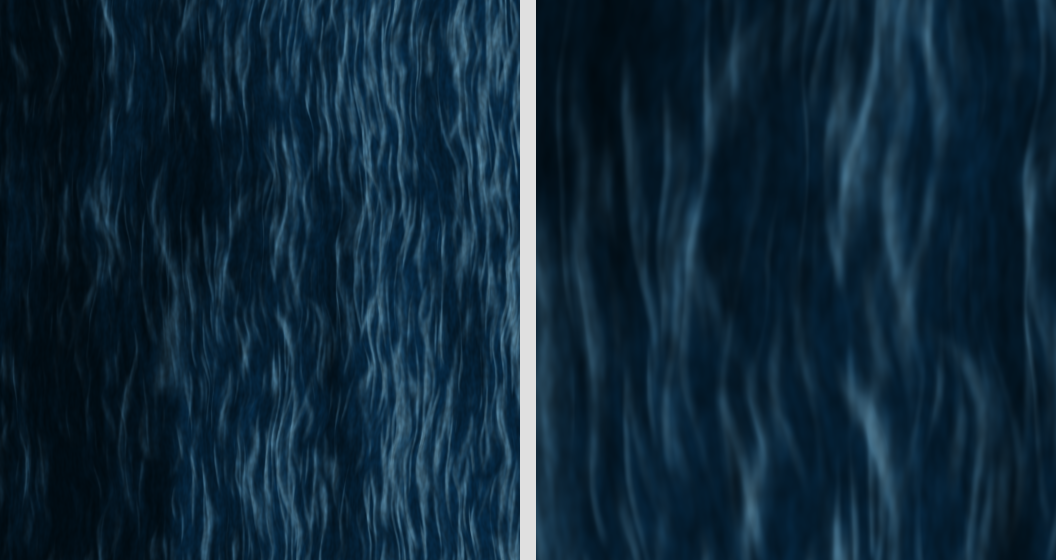
Left, the full canvas; right, a detail of the centre.
Write a Shadertoy shader that draws this texture.

```glsl
// Dark blue water falling in braided, misty vertical strands, lit from the right.

const vec3 ABYSS = vec3(0.004, 0.048, 0.078);
const vec3 DEEP  = vec3(0.022, 0.150, 0.250);
const vec3 MIST  = vec3(0.155, 0.300, 0.395);
const vec3 FOAM  = vec3(0.310, 0.465, 0.550);

const vec2 BAND_FREQ   = vec2(7.0, 1.2);   // wide dark and light curtains
const vec2 PATCH_FREQ  = vec2(15.0, 3.0);  // where strands gather
const vec2 STREAK_FREQ = vec2(74.0, 13.0); // short threads inside the mist
const vec2 STRAND_FREQ = vec2(19.0, 5.0);  // strands across, bends along
const vec2 STRAND_STEP = vec2(1.5, 1.22);  // frequency ratio between layers
const int   LAYERS = 4;
const float CORE_WIDTH = 0.0056;           // bright line, in canvas heights
const float VEIL_WIDTH = 0.44;             // soft side, in strand spacings
const float BEND  = 1.15;
const float SWAY  = 0.022;                 // sideways wander of the flow
const float GRAIN = 0.30;

vec2 gradientAt(ivec2 cell) {
    uint h = uint(cell.x) * 1597334677u ^ uint(cell.y) * 3812015801u;
    h = (h ^ (h >> 15)) * 2246822519u;
    h = (h ^ (h >> 13)) * 3266489917u;
    h ^= h >> 16;
    float angle = float(h & 65535u) * 6.2831853 / 65536.0;
    return vec2(cos(angle), sin(angle));
}

// Gradient noise, roughly -0.7 to 0.7
float gradientNoise(vec2 p) {
    ivec2 c = ivec2(floor(p));
    vec2 f = fract(p);
    vec2 u = f * f * f * (f * (f * 6.0 - 15.0) + 10.0);
    float a = dot(gradientAt(c), f);
    float b = dot(gradientAt(c + ivec2(1, 0)), f - vec2(1, 0));
    float d = dot(gradientAt(c + ivec2(0, 1)), f - vec2(0, 1));
    float e = dot(gradientAt(c + ivec2(1, 1)), f - vec2(1, 1));
    return mix(mix(a, b, u.x), mix(d, e, u.x), u.y);
}

// Lean the whole flow gently
vec2 swayFlow(vec2 p) {
    float slow = gradientNoise(p * vec2(4.0, 4.0) + 31.0);
    float quick = gradientNoise(p * vec2(11.0, 12.0) + 57.0);
    return p + vec2(SWAY * (slow + 0.35 * quick), 0.0);
}

// x: veil trailing off one side of each strand, y: its bright core
vec2 strands(vec2 q, float light) {
    vec2 sum = vec2(0.0);
    vec2 freq = STRAND_FREQ;
    float gather = gradientNoise(q * PATCH_FREQ + 11.0);
    for (int i = 0; i < LAYERS; i++) {
        float k = float(i);
        vec2 offset = vec2(17.3, 9.1) * (k + 1.0);

        // Continuous bending lines: one strand per unit of phase
        float phase = q.x * freq.x + BEND * gradientNoise(q * freq * vec2(0.5, 1.0) + offset);
        float d = fract(phase) - 0.5;
        float core = 1.0 - smoothstep(0.0, CORE_WIDTH * freq.x, abs(d));
        float side = d > 0.0 ? VEIL_WIDTH : 0.45 * VEIL_WIDTH;
        float veil = 1.0 - smoothstep(0.0, side, abs(d));

        // Strands fade in and out along their own length
        float presence = gradientNoise(vec2(phase * 0.83, q.y * freq.y * 1.4) + offset * 3.0);
        presence += 0.45 * gather + 0.24 * (light - 0.45);
        presence = smoothstep(-0.06, 0.36, presence);
        float fineness = mix(1.0, mix(0.35, 1.0, light), min(k * 0.5, 1.0));
        sum += vec2(veil, core) * presence * fineness;
        freq *= STRAND_STEP;
    }
    return sum;
}

void mainImage(out vec4 fragColor, in vec2 fragCoord) {
    vec2 p = fragCoord / iResolution.y;
    float across = fragCoord.x / iResolution.x;
    vec2 q = swayFlow(p);

    // Light grows to the right, broken by dark curtains
    float band = gradientNoise(q * BAND_FREQ + 5.0);
    float fold = gradientNoise(q * vec2(26.0, 4.0) + 83.0);
    float streak = gradientNoise(q * STREAK_FREQ + 7.0);
    float light = smoothstep(-0.02, 0.94, across + 0.65 * band);
    float depth = clamp(light + 0.40 * fold + 0.30 * streak, 0.0, 1.0);
    vec3 color = mix(ABYSS, DEEP, depth);

    // Mist and foam carried by the strands
    vec2 s = strands(q, light);
    float strength = mix(0.32, 1.0, light) * (1.0 + 1.1 * streak);
    color = mix(color, MIST, clamp(s.x * 0.62 * strength, 0.0, 0.9));
    color = mix(color, FOAM, clamp(s.y * 0.40 * strength, 0.0, 0.85));

    // Fine streaked grain
    float grain = gradientNoise(q * vec2(130.0, 36.0)) + 0.6 * gradientNoise(q * vec2(210.0, 90.0));
    color *= 1.0 + GRAIN * grain;

    fragColor = vec4(color, 1.0);
}
```
